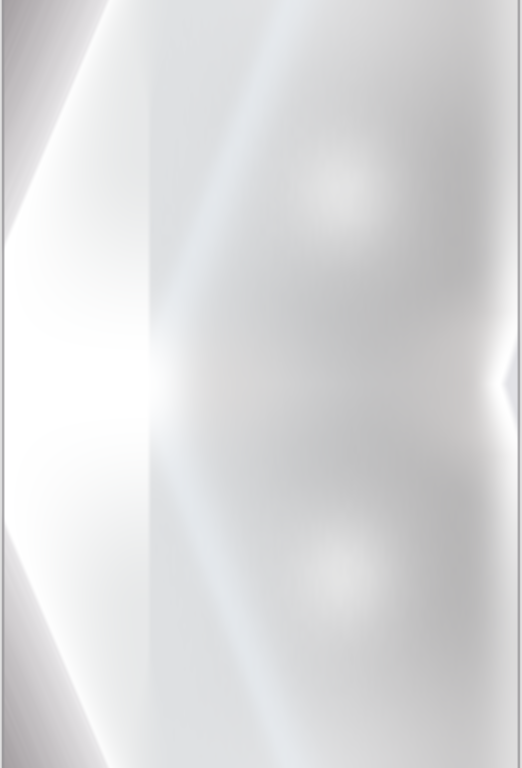
Give the GLSL for this background, as a Shadertoy shader.

```glsl
// A pale silver backdrop mirrored about its horizontal midline: a white wedge on the
// left, a soft grey metallic field with two glows, and a bright rim on the right.
// Every part is a smooth tone in unit canvas coordinates, layered with soft edges.

const vec3 WHITE       = vec3(1.0);
const vec3 WEDGE_SHADE = vec3(0.905, 0.910, 0.912);
const vec3 FIELD_LIGHT = vec3(0.870, 0.878, 0.886);
const vec3 FIELD_DARK  = vec3(0.735, 0.730, 0.732);
const vec3 CORNER_PALE = vec3(0.930, 0.925, 0.932);
const vec3 CORNER_DARK = vec3(0.640, 0.620, 0.630);
const vec3 BLUE_SHEEN  = vec3(0.915, 0.935, 0.955);
const vec3 WARM_GREY   = vec3(0.855, 0.840, 0.835);
const vec3 RIM_SHADE   = vec3(0.865, 0.865, 0.885);
const vec3 FRAME_GREY  = vec3(0.600, 0.595, 0.605);

const float WEDGE_RIGHT = 0.286;               // vertical end of the white wedge
const vec2  GLOW_CENTER = vec2(0.655, 0.250);  // x, distance from the midline
const vec2  GLOW_SIZE   = vec2(0.095, 0.075);
const float GRAIN       = 0.006;

float hash(vec2 p) {
    return fract(sin(dot(p, vec2(127.1, 311.7))) * 4375.85);
}

float noise(vec2 p) {
    vec2 i = floor(p), f = fract(p);
    f = f * f * (3.0 - 2.0 * f);
    return mix(mix(hash(i), hash(i + vec2(1, 0)), f.x),
               mix(hash(i + vec2(0, 1)), hash(i + vec2(1, 1)), f.x), f.y);
}

// Gaussian falloff around a point, with separate widths per axis
float blob(vec2 p, vec2 center, vec2 size) {
    vec2 q = (p - center) / size;
    return exp(-dot(q, q));
}

// Grey metallic field with glows, a darker right band and the diagonal sheen
vec3 fieldColor(vec2 p) {
    vec3 color = mix(FIELD_LIGHT, FIELD_DARK, smoothstep(0.30, 0.95, p.x));
    color -= 0.035 * blob(p, vec2(0.60, 0.09), vec2(0.22, 0.10));
    color -= 0.025 * blob(p, vec2(0.91, 0.23), vec2(0.12, 0.15));
    color += 0.065 * blob(p, vec2(0.62, 0.54), vec2(0.18, 0.16));
    color += 0.050 * smoothstep(0.28, 0.52, p.y) * smoothstep(0.55, 0.85, p.x);
    color = mix(color, vec3(0.94), 0.65 * blob(p, GLOW_CENTER, GLOW_SIZE));

    // Warm triangle widening to the right along the midline
    float beam = 1.0 - smoothstep(0.0, 0.11, p.y - 0.28 * (p.x - 0.72));
    color = mix(color, WARM_GREY, 0.55 * beam * smoothstep(0.68, 0.95, p.x));
    color = mix(color, WARM_GREY, 0.50 * blob(p, vec2(0.43, 0.0), vec2(0.13, 0.07)));

    // Bluish crease rising from the wedge tip
    float crease = p.x - (0.273 + 0.565 * p.y);
    float width = crease < 0.0 ? 0.030 : 0.055;
    float sheen = exp(-crease * crease / (width * width));
    color = mix(color, BLUE_SHEEN, 0.60 * sheen);

    // Bright core where the crease meets the wedge
    return mix(color, WHITE, 0.95 * blob(p, vec2(0.28, 0.0), vec2(0.085, 0.085)));
}

// White wedge, slightly shaded away from the midline and the corner edge
vec3 wedgeColor(vec2 p, float cornerDistance) {
    float shade = smoothstep(0.02, 0.30, p.y) * smoothstep(-0.02, 0.27, p.x);
    float edgeGlow = exp(-max(-cornerDistance, 0.0) / 0.035);
    vec3 color = mix(WHITE, WEDGE_SHADE, shade);
    return mix(color, WHITE, 0.85 * edgeGlow);
}

// Shaded corner with faint streaks parallel to its edge
vec3 cornerColor(vec2 p, float cornerDistance) {
    float depth = pow(clamp(cornerDistance / 0.205, 0.0, 1.0), 0.85);
    float streak = noise(vec2(cornerDistance * 170.0, p.y * 5.0)) - 0.5;
    return mix(CORNER_PALE, CORNER_DARK, depth) + 0.018 * streak;
}

// White rim bowing along the right side, with a small shaded facet behind it
vec3 addRightRim(vec3 color, vec2 p, float pixel) {
    float edge = p.x - (0.957 + 0.46 * p.y);
    float strength = mix(0.42, 1.0, exp(-pow(p.y / 0.23, 2.0)));
    float reach = mix(0.065, 0.035, exp(-p.y * 12.0));
    float curve = p.x - min(0.957 + 0.46 * p.y, 1.0);
    float glow = strength * exp(-pow(min(curve, 0.0) / reach, 2.0));
    color = mix(color, WHITE, glow);
    float facet = smoothstep(-pixel, 0.016 + pixel, edge);
    return mix(color, RIM_SHADE, 0.85 * facet);
}

void mainImage(out vec4 fragColor, in vec2 fragCoord) {
    vec2 uv = fragCoord / iResolution.xy;
    vec2 p = vec2(uv.x, abs(uv.y - 0.5));
    float pixel = 1.0 / iResolution.x;

    // Left wedge over the field; its vertical seam fades near top and bottom
    float cornerDistance = 0.013 + 0.624 * (p.y - 0.181) - p.x;
    float seam = 0.006 + 0.05 * smoothstep(0.34, 0.50, p.y);
    float field = smoothstep(WEDGE_RIGHT - seam, WEDGE_RIGHT + seam, p.x);
    vec3 color = mix(wedgeColor(p, cornerDistance), fieldColor(p), field);

    // Dark corners and right rim
    float corner = smoothstep(-pixel, 0.008 + pixel, cornerDistance);
    color = mix(color, cornerColor(p, cornerDistance), corner);
    color = addRightRim(color, p, pixel);

    // Fine brushed grain, strongest around the glows
    float grain = noise(uv * vec2(150.0, 70.0)) - 0.5;
    color += GRAIN * grain * (0.4 + blob(p, GLOW_CENTER, vec2(0.22, 0.16))) * field;

    // Thin frame lines at both sides
    float side = min(uv.x, 1.0 - uv.x);
    float line = 1.0 - smoothstep(0.001, 0.002 + pixel, abs(side - 0.006));
    color = mix(color, vec3(0.88), 1.0 - smoothstep(0.002, 0.005, side));
    color = mix(color, FRAME_GREY, 0.8 * line);

    fragColor = vec4(clamp(color, 0.0, 1.0), 1.0);
}
```
